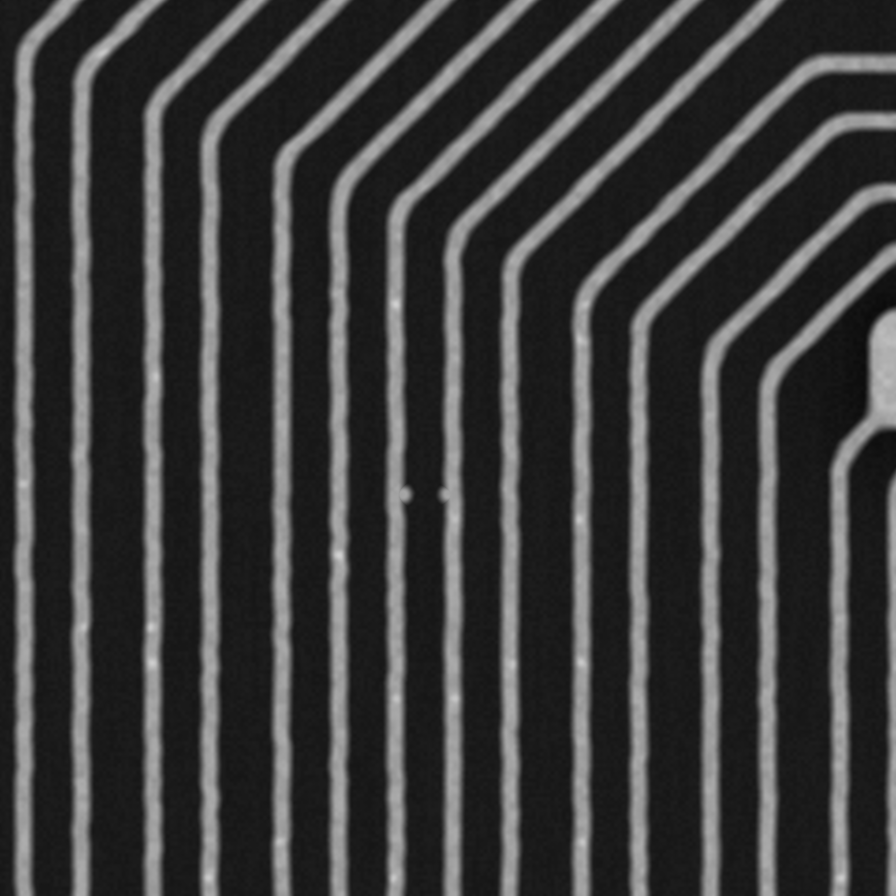
This pattern is drawn by a WebGL 2 fragment shader. Its source:

```glsl
#version 300 es
precision highp float;
// Pale conductor traces on a dark substrate: parallel verticals that bend
// 45 degrees to the right, some levelling out, beside a rounded pad.
// Each trace is the zero contour of smoothly joined half planes.
uniform vec2 u_resolution;
out vec4 fragColor;

float hash(vec2 p) {
    vec3 q = fract(vec3(p.xyx) * 0.1031);
    q += dot(q, q.yzx + 33.33);
    return fract((q.x + q.y) * q.z);
}

float noise(vec2 p) {
    vec2 i = floor(p), f = fract(p);
    f = f * f * (3.0 - 2.0 * f);
    return mix(mix(hash(i), hash(i + vec2(1, 0)), f.x),
               mix(hash(i + vec2(0, 1)), hash(i + vec2(1, 1)), f.x), f.y);
}

float smoothMin(float a, float b, float k) {
    float h = max(k - abs(a - b), 0.0) / k;
    return min(a, b) - h * h * k * 0.25;
}

float smoothMax(float a, float b, float k) {
    return -smoothMin(-a, -b, k);
}

float roundedBox(vec2 p, vec2 halfSize, float radius) {
    vec2 q = abs(p) - halfSize + radius;
    return length(max(q, 0.0)) + min(max(q.x, q.y), 0.0) - radius;
}

void main() {
    vec2 uv = gl_FragCoord.xy / u_resolution;
    vec2 p = vec2(uv.x, 1.0 - uv.y); // y is depth below the top edge

    // Traces, spaced by narrow and wide gaps
    float dist = 1.0, specks = 0.0, traceX = 0.027;
    for (int i = 0; i < 15; i++) {
        float id = float(i);
        float wobble = (noise(vec2(id * 17.0, p.y * 55.0)) - 0.5) * 0.0025;
        float diagonal = 0.04 + 1.443 * traceX + (i > 12 ? 0.0547 : 0.0);
        float level = i < 9 ? -1.0 : traceX - 0.579;
        if (i > 12) level = -1.0;
        float side = smoothMax(traceX - p.x, (diagonal - p.x - p.y) * 0.7071, 0.016);
        side = smoothMax(side, level - p.y, 0.016) + wobble;
        dist = min(dist, abs(side));

        // Sparse bright grains along the trace
        vec2 cell = vec2(id, floor(p.y / 0.04));
        float along = (fract(p.y / 0.04) - 0.5) * 0.04;
        float offset = (hash(cell + 61.0) - 0.5) * 0.008;
        vec2 grain = vec2(side - offset, along) / 0.0055;
        specks += step(0.93, hash(cell + 7.0)) * exp(-dot(grain, grain));

        bool wide = i < 4 ? i % 2 == 1 : i >= 8 && i % 2 == 0;
        traceX += wide ? 0.0801 : 0.0637;
    }

    // Two facing nubs in one gap
    dist = min(dist, length(p - vec2(0.450, 0.552)));
    dist = min(dist, length(p - vec2(0.500, 0.552)));

    // Pad fused with the trace below it
    float pad = roundedBox(p - vec2(1.035, 0.411), vec2(0.065, 0.068), 0.04);
    dist = smoothMin(dist, pad + 0.0092, 0.02);

    // Soft metal edges over the substrate, with a dark halo by the pad
    float metal = 1.0 - smoothstep(0.0028, 0.015, dist);
    float tone = 0.1 - 0.05 * exp(-max(pad, 0.0) / 0.05);
    tone += (noise(vec2(p.x * 130.0, p.y * 8.0)) - 0.5) * 0.012;
    float metalTone = 0.63 + 0.07 * smoothstep(0.0, 0.015, -pad);
    metalTone += (noise(p * 110.0) - 0.5) * 0.09;
    tone = mix(tone, metalTone, metal);
    tone += 0.15 * specks + (noise(p * 240.0) - 0.5) * 0.025;
    fragColor = vec4(vec3(clamp(tone, 0.0, 1.0)), 1.0);
}
```
